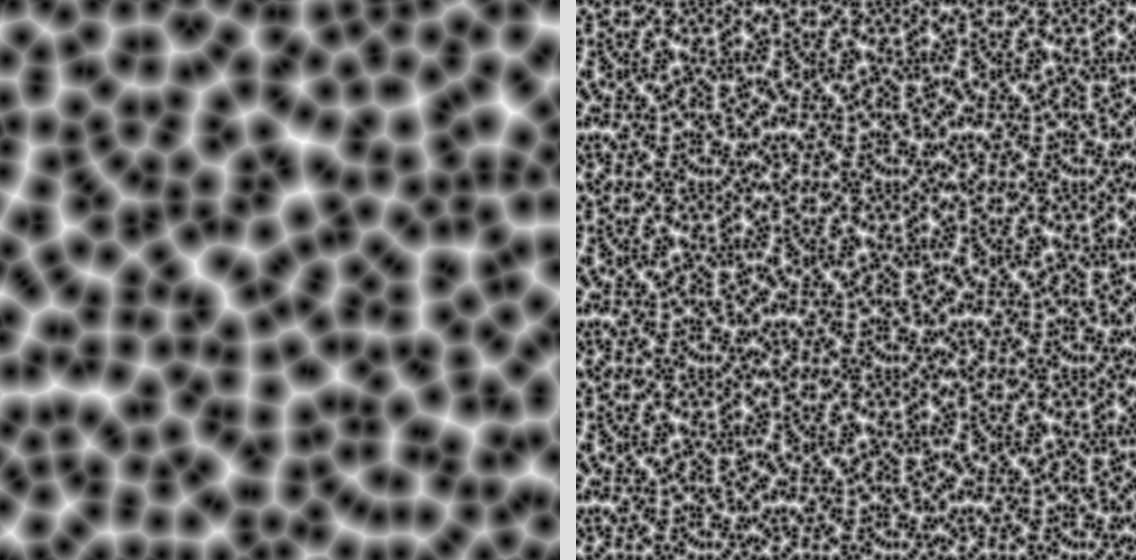
Left: one tile. Right: repeated 3 by 3.
Give the GLSL for this texture, as a Shadertoy shader.

```glsl
// Integer hash: one pseudo-random point in the unit square per cell
vec2 hash2(ivec2 cell) {
    uvec2 q = uvec2(cell) * uvec2(1597334673u, 3812015801u);
    uint h = q.x ^ q.y;
    h = (h ^ (h >> 16)) * 2146121005u;
    h = (h ^ (h >> 15)) * 2221713035u;
    h ^= h >> 16;
    return vec2(h & 65535u, h >> 16) / 65535.0;
}

// Distance to the nearest jittered seed, wrapping every "period" cells
float cellDistance(vec2 p, int period) {
    ivec2 home = ivec2(floor(p));
    float nearest = 8.0;
    for (int y = -1; y <= 1; y++) {
        for (int x = -1; x <= 1; x++) {
            ivec2 cell = home + ivec2(x, y);
            ivec2 wrapped = (cell + period) % period;
            vec2 seed = vec2(cell) + 0.5 + 0.88 * (hash2(wrapped) - 0.5);
            nearest = min(nearest, distance(p, seed));
        }
    }
    return nearest;
}

void mainImage(out vec4 fragColor, in vec2 fragCoord) {
    const int cells = 20;
    vec2 uv = fragCoord / iResolution.xy;

    // Dark seed centres rise linearly to pale cell borders
    float gray = cellDistance(uv * float(cells), cells);
    fragColor = vec4(vec3(clamp(gray * 0.98, 0.0, 1.0)), 1.0);
}
```
